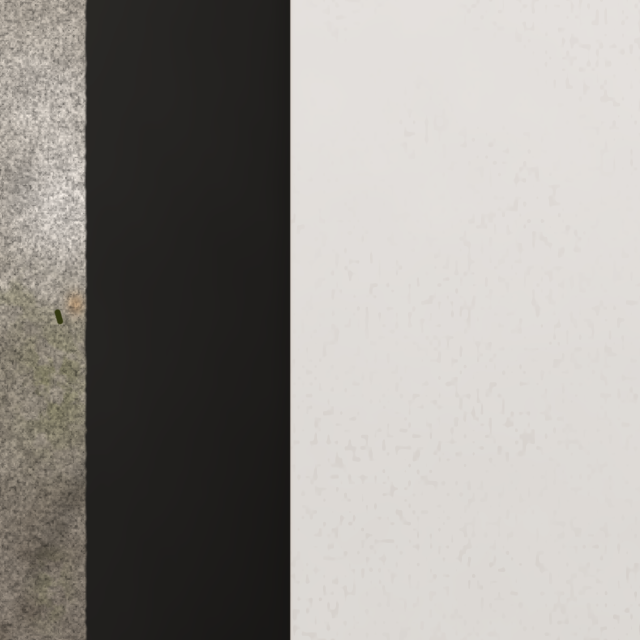
A Shadertoy shader for this background:

```glsl
const float STUCCO_EDGE = 0.134;
const float WALL_EDGE = 0.4535;
const float EDGE_ROUGHNESS = 0.0022;
const float GRAIN_SCALE = 210.0;
const float GRAIN_STRENGTH = 0.27;

const vec3 STUCCO_TOP = vec3(0.66, 0.63, 0.59);
const vec3 STUCCO_LIGHT = vec3(0.77, 0.75, 0.73);
const vec3 STUCCO_MID = vec3(0.54, 0.51, 0.46);
const vec3 STUCCO_LOW = vec3(0.45, 0.415, 0.375);
const vec3 MOSS = vec3(0.46, 0.45, 0.34);
const vec3 RUST = vec3(0.66, 0.53, 0.39);
const vec3 LEAF = vec3(0.20, 0.22, 0.07);
const vec3 PANEL_LIGHT = vec3(0.160, 0.155, 0.147);
const vec3 PANEL_DARK = vec3(0.085, 0.080, 0.075);
const vec3 WALL_TOP = vec3(0.893, 0.878, 0.865);
const vec3 WALL_LOW = vec3(0.862, 0.848, 0.832);
const vec3 WALL_RIM = vec3(0.80, 0.74, 0.69);

float hash(vec2 p) {
    vec3 q = fract(vec3(p.xyx) * 0.1031);
    q += dot(q, q.yzx + 33.33);
    return fract((q.x + q.y) * q.z);
}

float noise(vec2 p) {
    vec2 cell = floor(p);
    vec2 f = fract(p);
    f = f * f * (3.0 - 2.0 * f);
    return mix(mix(hash(cell), hash(cell + vec2(1, 0)), f.x),
               mix(hash(cell + vec2(0, 1)), hash(cell + vec2(1, 1)), f.x), f.y);
}

float fbm(vec2 p) {
    float sum = 0.0;
    float weight = 0.5;
    for (int i = 0; i < 4; i++) {
        sum += weight * noise(p);
        p = mat2(1.6, 1.2, -1.2, 1.6) * p + 7.3;
        weight *= 0.5;
    }
    return sum / 0.9375;
}

// Soft elliptical spot: 1 at the centre, fading outward
float spot(vec2 p, vec2 centre, vec2 radius) {
    vec2 d = (p - centre) / radius;
    return exp(-dot(d, d));
}

float segmentDistance(vec2 p, vec2 a, vec2 b) {
    vec2 ab = b - a;
    return length(p - a - ab * clamp(dot(p - a, ab) / dot(ab, ab), 0.0, 1.0));
}

vec3 stucco(vec2 p) {
    // Broad light and shade
    vec3 color = mix(STUCCO_LOW, STUCCO_MID, smoothstep(0.05, 0.45, p.y));
    color = mix(color, STUCCO_TOP, smoothstep(0.42, 0.66, p.y));
    color = mix(color, STUCCO_LIGHT, 0.75 * spot(p, vec2(0.10, 0.69), vec2(0.09, 0.12)));
    color = mix(color, STUCCO_LIGHT, 0.45 * spot(p, vec2(0.07, 0.86), vec2(0.10, 0.07)));
    color *= 1.0 - 0.12 * spot(p, vec2(0.03, 0.71), vec2(0.03, 0.04));
    color += 0.16 * (fbm(p * 22.0) - 0.5);

    // Moss, rust and a slanting stain
    float patchy = smoothstep(0.32, 0.62, fbm(p * 45.0 + 11.0));
    float moss = spot(p, vec2(0.085, 0.40), vec2(0.055, 0.10))
               + 0.7 * spot(p, vec2(0.08, 0.08), vec2(0.03, 0.06))
               + 0.5 * spot(p, vec2(0.02, 0.54), vec2(0.05, 0.04));
    color = mix(color, MOSS, min(0.75 * moss * patchy, 1.0));
    color = mix(color, RUST, 0.7 * spot(p, vec2(0.118, 0.525), vec2(0.014, 0.018)));
    float stain = segmentDistance(p, vec2(0.133, 0.27), vec2(0.055, 0.10));
    color *= 1.0 - 0.15 * (1.0 - smoothstep(0.004, 0.026, stain));

    // Granular relief with dark pits
    float grain = 0.6 * noise(p * GRAIN_SCALE) + 0.4 * noise(p * GRAIN_SCALE * 1.9 + 5.0);
    float pits = smoothstep(0.68, 0.9, noise(p * GRAIN_SCALE * 1.2 + 31.0));
    color *= 1.0 + GRAIN_STRENGTH * 2.0 * (grain - 0.48) - 0.16 * pits;

    // Small leaf
    float leaf = segmentDistance(p, vec2(0.090, 0.512), vec2(0.094, 0.498));
    return mix(color, LEAF, 1.0 - smoothstep(0.003, 0.006, leaf));
}

vec3 panel(vec2 p) {
    float across = (p.x - STUCCO_EDGE) / (WALL_EDGE - STUCCO_EDGE);
    float light = 0.34 + 0.52 * p.y - 0.42 * (across - 0.5);
    light += 0.18 * (fbm(p * vec2(9.0, 5.0)) - 0.5);
    light *= 1.0 - 0.25 * smoothstep(0.88, 1.0, across);
    return mix(PANEL_DARK, PANEL_LIGHT, clamp(light, 0.0, 1.0));
}

vec3 plaster(vec2 p) {
    vec3 color = mix(WALL_LOW, WALL_TOP, smoothstep(0.0, 1.0, p.y));
    color += 0.010 * (fbm(p * 12.0) - 0.5);
    float specks = smoothstep(0.66, 0.9, noise(p * vec2(150.0, 110.0)));
    float wear = smoothstep(0.4, 0.7, fbm(p * 9.0 + 3.0)) + 0.6 * (1.0 - p.y);
    color -= vec3(0.018, 0.022, 0.024) * specks * wear;
    return mix(color, WALL_RIM, 0.6 * exp(-max(p.x - WALL_EDGE, 0.0) / 0.0018));
}

void mainImage(out vec4 fragColor, in vec2 fragCoord) {
    vec2 p = fragCoord / iResolution.xy;
    float soft = 1.0 / iResolution.x;

    // Three upright bands from left to right
    float roughEdge = STUCCO_EDGE + EDGE_ROUGHNESS * (noise(vec2(2.0, p.y * 110.0)) - 0.5);
    vec3 color = mix(stucco(p), panel(p), smoothstep(-0.0012 - soft, 0.0012 + soft, p.x - roughEdge));
    color = mix(color, plaster(p), smoothstep(-soft, soft, p.x - WALL_EDGE));
    fragColor = vec4(clamp(color, 0.0, 1.0), 1.0);
}
```
